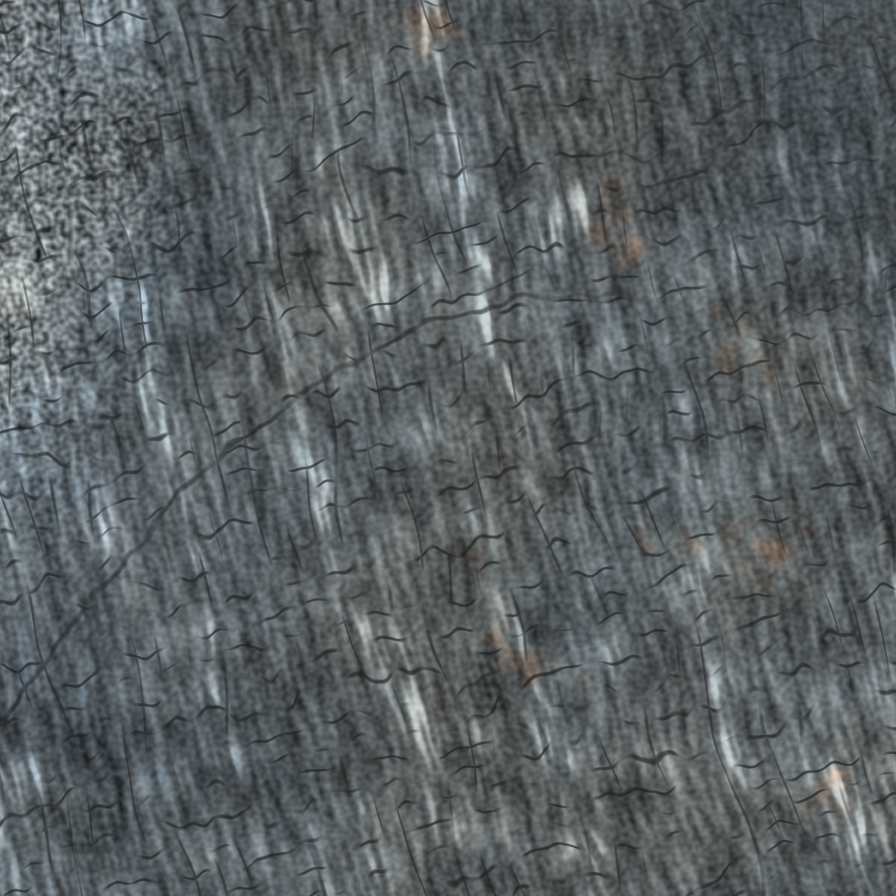
Reproduce this texture procedurally as a three.js fragment shader.

```glsl
// Weathered grey timber: fine tilted fibres in stretched gradient noise, crossed
// by short jagged cracks, one long curved crack, a pale flaking left edge,
// a smoother dark upper right corner and a few faint rust stains.

#define GRAIN_TILT 0.25     // radians away from vertical
#define FIBRES 108.0        // fine fibres across the canvas
#define CRACK_ROWS 31.0     // rows of cross cracks
#define CRACK_WIDTH 0.0021
#define BASE_LIGHT 0.377
#define CONTRAST 1.0
#define WOOD_TINT vec3(0.955, 1.01, 1.02)
#define RUST_TINT vec3(1.22, 0.94, 0.78)

varying vec2 vUv;

vec2 gradientAt(vec2 cell) {
  vec3 h = fract(cell.xyx * vec3(0.1031, 0.1030, 0.0973));
  h += dot(h, h.yzx + 33.33);
  float angle = 6.2832 * fract((h.x + h.y) * h.z);
  return vec2(cos(angle), sin(angle));
}

// Gradient noise, about -0.7 to 0.7
float noise(vec2 p) {
  vec2 cell = floor(p);
  vec2 f = p - cell;
  vec2 w = f * f * f * (f * (f * 6.0 - 15.0) + 10.0);
  vec2 e = vec2(1.0, 0.0);
  float low = mix(dot(gradientAt(cell), f),
                  dot(gradientAt(cell + e), f - e), w.x);
  float high = mix(dot(gradientAt(cell + e.yx), f - e.yx),
                   dot(gradientAt(cell + 1.0), f - 1.0), w.x);
  return mix(low, high, w.y);
}

float fbm(vec2 p) {
  float sum = 0.0;
  float gain = 1.0;
  for (int i = 0; i < 3; i++) {
    sum += gain * noise(p);
    p = p * 2.03 + 17.3;
    gain *= 0.55;
  }
  return sum;
}

// Soft dark line around zero distance
float line(float dist, float width) {
  return 1.0 - smoothstep(width * 0.3, width * 1.5, abs(dist));
}

// Distance to the nearest whole number
float toInteger(float x) {
  return abs(fract(x + 0.5) - 0.5);
}

// Fibre brightness: layers from thin hairs to wide bands
float fibreLight(vec2 g) {
  float hair = noise(g * vec2(FIBRES, 19.0));
  float strand = noise(g * vec2(FIBRES * 0.52, 7.0) + 31.0);
  float band = noise(g * vec2(21.0, 2.6) + 57.0);
  float ridge = noise(g * vec2(7.0, 17.0) + 83.0);
  float glint = smoothstep(0.08, 0.5, band + 0.5 * ridge)
              * smoothstep(-0.1, 0.5, hair + 0.6 * strand);
  return 0.20 * hair + 0.14 * strand + 0.10 * band + 0.10 * ridge + 0.24 * glint;
}

// Jagged cracks across the fibres, with rarer splits along them
float crackMask(vec2 g) {
  float wander = 1.1 * noise(g * vec2(6.0, 7.0) + 11.0)
               + 0.55 * noise(g * vec2(38.0, 12.0) + 23.0);
  float row = toInteger(g.y * CRACK_ROWS + wander) / CRACK_ROWS;
  float rowGaps = smoothstep(-0.05, 0.25, noise(g * vec2(25.0, 31.0) + 41.0));
  float split = toInteger(g.x * 33.0 + 1.2 * noise(g * vec2(9.0, 5.0) + 67.0)) / 33.0;
  float splitGaps = smoothstep(0.0, 0.3, noise(g * vec2(30.0, 11.0) + 71.0));
  return max(line(row, CRACK_WIDTH) * rowGaps,
             0.75 * line(split, CRACK_WIDTH * 0.8) * splitGaps);
}

// One long crack that rises from the left and flattens out
float longCrack(vec2 p) {
  float curve = 0.2 + 1.45 * p.x - 1.12 * p.x * p.x + 0.022 * fbm(p * 11.0);
  float slope = 1.45 - 2.24 * p.x;
  float dist = (p.y - curve) / sqrt(1.0 + slope * slope);
  float strength = (0.65 + 0.7 * noise(p * 24.0)) * (1.0 - smoothstep(0.5, 0.85, p.x));
  return line(dist, 0.0032) * strength;
}

void main() {
  // Grain space: x across the fibres, y along them, gently bent
  vec2 p = vUv;
  float tilt = GRAIN_TILT + 0.05 * (0.5 - p.y);
  vec2 g = vec2(p.x * cos(tilt) + p.y * sin(tilt),
                p.y * cos(tilt) - p.x * sin(tilt));
  g.x += 0.012 * noise(p * 4.0) + 0.0025 * noise(p * 19.0);

  // Regions of different wear
  float cloud = fbm(p * 3.2 + 5.0);
  float flaking = (1.0 - smoothstep(0.02, 0.2, p.x + 0.12 * cloud))
                * smoothstep(0.32, 0.65, p.y);
  float shade = smoothstep(1.35, 1.85, p.x + p.y + 0.2 * cloud);

  // Brightness
  float speckle = noise(p * 150.0) + 0.7 * noise(p * 83.0 + 9.0);
  float detail = fibreLight(g) * (1.0 - 0.45 * shade) * (1.0 - 0.35 * flaking)
               + speckle * mix(0.11, 0.38, flaking);
  float light = BASE_LIGHT + CONTRAST * detail + 0.07 * cloud
              + 0.09 * flaking - 0.075 * shade;
  float cracks = max(crackMask(g) * (1.0 - 0.3 * shade), longCrack(p));
  light = mix(light, 0.13, 0.68 * clamp(cracks, 0.0, 1.0));
  light = clamp(light, 0.07, 0.82);

  // Cool and warm drifts, then rust
  float drift = noise(p * 5.0 + 13.0) + 0.5 * noise(g * vec2(45.0, 16.0) + 29.0);
  float cool = 0.05 * drift + 0.03 * shade + 0.04 * (1.0 - smoothstep(0.1, 0.4, p.x)) * (1.0 - flaking);
  vec3 color = light * WOOD_TINT * (1.0 + cool * vec3(-0.9, 0.0, 1.2));
  float rust = smoothstep(0.3, 0.62, noise(p * 7.0 + 3.7) + 0.3 * noise(p * 33.0))
             * smoothstep(0.3, 0.5, p.x) * (1.0 - shade);
  color *= mix(vec3(1.0), RUST_TINT, 0.8 * rust);

  gl_FragColor = vec4(color, 1.0);
}
```
